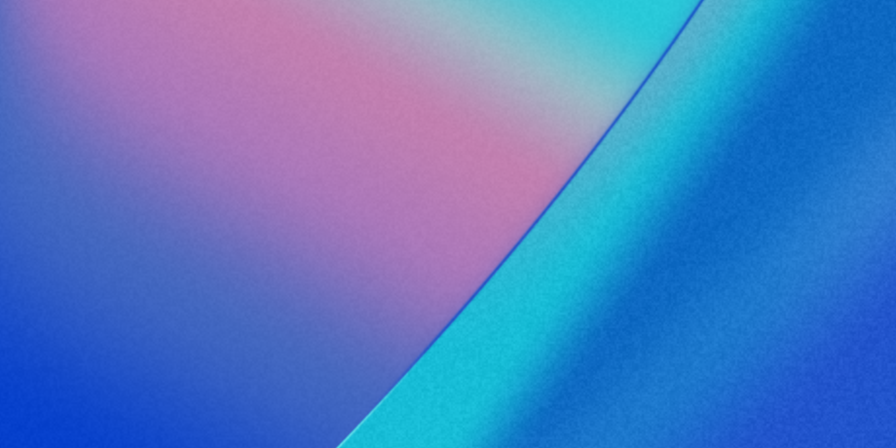
Reproduce this background procedurally as a WebGL 1 fragment shader.

```glsl
precision highp float;
// Soft blue, pink and cyan gradients split by a curved fold, with fine grain.
uniform vec2 u_resolution;

float hash(vec2 p) {
  p = fract(p * vec2(0.1031, 0.1137));
  p += dot(p, p.yx + 33.33);
  return fract((p.x + p.y) * p.x * 37.7);
}

float noise(vec2 p) {
  vec2 i = floor(p), f = fract(p);
  f = f * f * (3.0 - 2.0 * f);
  return mix(mix(hash(i), hash(i + vec2(1.0, 0.0)), f.x),
             mix(hash(i + vec2(0.0, 1.0)), hash(i + 1.0), f.x), f.y);
}

// Diagonal sweep: blue, violet, pink, pale grey, cyan
vec3 leftPanel(vec2 p) {
  float t = p.y + 0.58 * p.x - 0.27 * p.y * p.y * exp(-7.0 * p.x);
  vec3 c = mix(vec3(0.02, 0.25, 0.80), vec3(0.27, 0.41, 0.75), smoothstep(0.05, 0.64, t));
  c = mix(c, vec3(0.67, 0.47, 0.73), smoothstep(0.55, 1.04, t));
  c = mix(c, vec3(0.76, 0.50, 0.69), smoothstep(0.95, 1.32, t));
  c = mix(c, vec3(0.61, 0.74, 0.78), smoothstep(1.28, 1.60, t));
  return mix(c, vec3(0.16, 0.79, 0.85), smoothstep(1.50, 1.80, t));
}

// Cyan rim falling into blue, with a faint diagonal sheen
vec3 rightPanel(vec2 p, float d) {
  float s = p.x - p.y;
  vec3 blue = mix(vec3(0.05, 0.41, 0.76), vec3(0.11, 0.47, 0.80), smoothstep(1.10, 1.36, s));
  blue = mix(blue, vec3(0.13, 0.33, 0.80), smoothstep(1.36, 1.72, s));
  blue += vec3(0.07, 0.02, 0.01) * smoothstep(1.6, 2.0, p.x) * exp(-30.0 * (s - 1.4) * (s - 1.4));

  vec3 rim = mix(vec3(0.09, 0.74, 0.84), vec3(0.33, 0.69, 0.80),
                 smoothstep(0.15, 0.85, p.y) * (1.0 - smoothstep(0.01, 0.15, d)));
  float start = 0.08 + 0.09 * (1.0 - p.y) * (1.0 - p.y);
  return mix(rim, blue, smoothstep(start, start + 0.15 + 0.05 * p.y, d));
}

void main() {
  vec2 p = gl_FragCoord.xy / u_resolution.y;
  p.x += 1.0 - 0.5 * 2.0 * u_resolution.x / (2.0 * u_resolution.y);

  // Signed distance to the fold, positive on the right
  float slope = 0.963 - 0.286 * p.y;
  float d = (p.x - 0.75 - 0.963 * p.y + 0.143 * p.y * p.y) / sqrt(1.0 + slope * slope);
  float aa = 0.8 / u_resolution.y + 0.001;
  float side = smoothstep(-aa, aa, d);

  // Shadow and dark crease beneath the fold
  vec3 left = leftPanel(p);
  left = mix(left, vec3(0.25, 0.38, 0.76), 0.35 * exp(min(d, 0.0) * 60.0));
  vec3 color = mix(left, rightPanel(p, d), side);
  float crease = exp(-pow((d + 0.002) / 0.0042, 2.0));
  color = mix(color, vec3(0.10, 0.33, 0.78), 0.85 * crease * smoothstep(0.0, 0.3, p.y));

  // Pale highlight along the lower part of the fold
  float highlight = exp(-pow((d - 0.003) / 0.003, 2.0)) * (1.0 - smoothstep(0.0, 0.25, p.y));
  color += vec3(0.25, 0.10, 0.06) * highlight;

  // Fine grain, stronger on the right
  float grain = noise(p * 230.0) + noise(p * 140.0 + 17.0) - 1.0;
  color += grain * mix(0.018, 0.035, side);
  gl_FragColor = vec4(clamp(color, 0.0, 1.0), 1.0);
}
```
